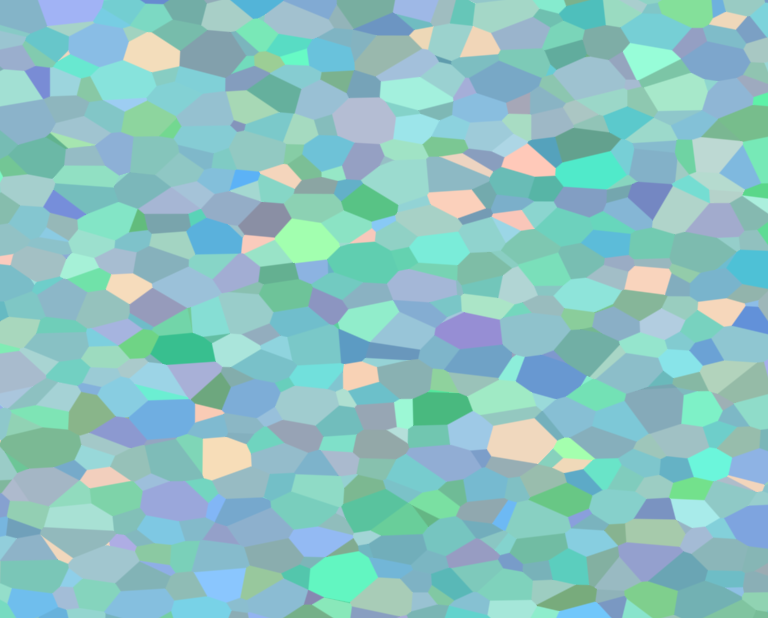
Reproduce this pattern procedurally as a WebGL 1 fragment shader.

```glsl
precision highp float;

uniform vec2 u_resolution;

const vec2 CELL_SIZE = vec2(0.056, 0.036);  // in canvas heights
const float MAX_WEIGHT = 0.95;              // spread of grain sizes
const float EDGE_SOFTNESS = 0.0017;         // in canvas heights

const vec3 AQUA = vec3(0.55, 0.79, 0.78);
const vec3 STEEL = vec3(0.53, 0.72, 0.77);
const vec3 MINT = vec3(0.56, 0.85, 0.76);
const vec3 GREEN = vec3(0.46, 0.76, 0.60);
const vec3 PERIWINKLE = vec3(0.53, 0.66, 0.80);
const vec3 PEACH = vec3(0.95, 0.85, 0.73);
const vec3 PINK = vec3(1.0, 0.77, 0.74);

// Three random values in 0..1 for a cell and a seed
vec3 hash3(vec2 cell, float seed) {
  vec3 p = fract(vec3(cell.xyx + seed) * vec3(0.1031, 0.1030, 0.0973));
  p += dot(p, p.yxz + 33.33);
  return fract((p.xxy + p.yzz) * p.zyx);
}

// Base tone chosen by its share of the area
vec3 pickTone(float pick) {
  vec3 tone = AQUA;
  tone = mix(tone, STEEL, step(0.27, pick));
  tone = mix(tone, MINT, step(0.51, pick));
  tone = mix(tone, GREEN, step(0.71, pick));
  return mix(tone, PERIWINKLE, step(0.84, pick));
}

// Flat colour of one grain: a tone shifted in hue, saturation and value
vec3 grainColor(vec2 cell) {
  vec3 choice = hash3(cell, 17.3);
  vec3 shift = hash3(cell, 41.7) + hash3(cell, 73.1) - 1.0;
  vec3 tone = pickTone(choice.x) + shift * vec3(0.14, 0.10, 0.12);
  float grey = dot(tone, vec3(0.333));
  tone = mix(vec3(grey), tone, mix(0.65, 1.4, choice.z));
  tone += 0.13 * (hash3(cell, 97.9).x - 0.5);
  vec3 warm = mix(PEACH, PINK, choice.z * choice.z) + 0.03 * shift;
  return clamp(mix(tone, warm, step(0.967, choice.y)), 0.0, 1.0);
}

// Weighted Voronoi grains, blended across the nearest border
vec3 grains(vec2 p, vec2 cellSize, float softness) {
  vec2 q = p / cellSize;
  vec2 home = floor(q);
  float nearest = 100.0;
  float second = 100.0;
  vec2 nearCell = home;
  vec2 nextCell = home;
  vec2 nearOffset = vec2(0.0);
  vec2 nextOffset = vec2(1.0);

  for (int j = -2; j <= 2; j++) {
    for (int i = -2; i <= 2; i++) {
      vec2 cell = home + vec2(float(i), float(j));
      vec3 random = hash3(cell, 5.9);
      vec2 offset = cell + random.xy - q;
      float weight = MAX_WEIGHT * random.z * random.z;
      float power = dot(offset, offset) - weight;
      if (power < nearest) {
        second = nearest;
        nextCell = nearCell;
        nextOffset = nearOffset;
        nearest = power;
        nearCell = cell;
        nearOffset = offset;
      } else if (power < second) {
        second = power;
        nextCell = cell;
        nextOffset = offset;
      }
    }
  }

  // Distance to the border, corrected for the stretched cells
  float slope = 2.0 * length((nextOffset - nearOffset) / cellSize);
  float border = (second - nearest) / max(slope, 0.001);
  float blend = smoothstep(-softness, softness, border);
  return mix(grainColor(nextCell), grainColor(nearCell), blend);
}

void main() {
  vec2 p = gl_FragCoord.xy / u_resolution.y;
  float softness = max(EDGE_SOFTNESS, 0.7 / u_resolution.y);
  gl_FragColor = vec4(grains(p + 2.0, CELL_SIZE, softness), 1.0);
}
```
